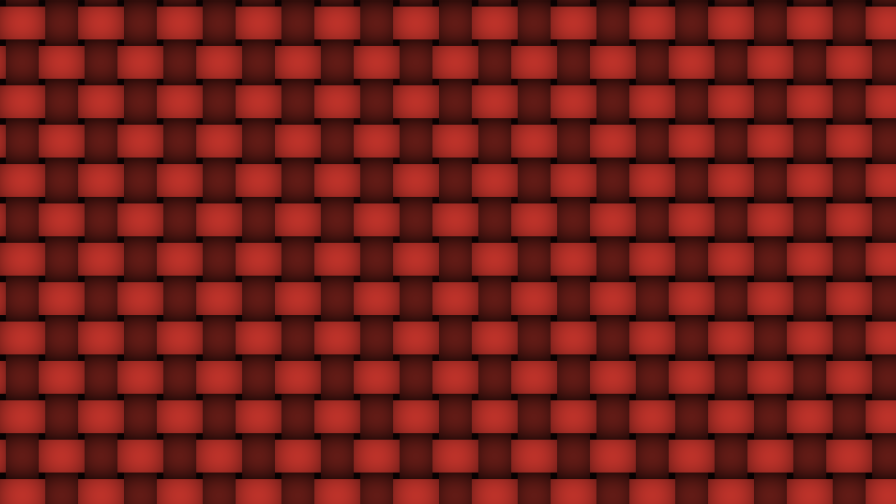
A Shadertoy shader for this pattern:

```glsl
const float ROWS = 12.8;                       // strands per canvas height
const vec2  OFFSET = vec2(-0.066, 0.284);      // weave shift, in cells
const float HALF_WIDTH = 0.417;                // half strand width, in cells
const vec3  WEFT_COLOR = vec3(0.738, 0.196, 0.163);
const vec3  WARP_COLOR = vec3(0.382, 0.105, 0.085);
const vec3  HOLE_COLOR = vec3(0.030, 0.008, 0.007);
const vec2  WEFT_FALLOFF = vec2(0.16, 0.27);   // darkening across, along
const vec2  WARP_FALLOFF = vec2(0.25, 0.55);

// Rounded shading: brightest at the crest, darker at sides and ends
float strandShade(float across, float along, vec2 falloff) {
    float side = across / HALF_WIDTH;
    float end = along / (1.0 - HALF_WIDTH);
    return (1.0 - falloff.x * side * side) * (1.0 - falloff.y * min(end * end, 1.0));
}

float strandCover(float across, float pixel) {
    return clamp((HALF_WIDTH - across) / pixel + 0.5, 0.0, 1.0);
}

void mainImage(out vec4 fragColor, in vec2 fragCoord) {
    float pixel = ROWS / iResolution.y;
    vec2 grid = fragCoord * pixel + OFFSET;
    vec2 cell = floor(grid);
    vec2 d = abs(grid - cell - 0.5);

    // Plain weave: the upper strand alternates like a checkerboard
    bool weftOver = mod(cell.x + cell.y, 2.0) < 0.5;

    // Distance along each strand from its nearest crest
    float weftAlong = weftOver ? d.x : 1.0 - d.x;
    float warpAlong = weftOver ? 1.0 - d.y : d.y;

    vec3 weft = WEFT_COLOR * strandShade(d.y, weftAlong, WEFT_FALLOFF);
    vec3 warp = WARP_COLOR * strandShade(d.x, warpAlong, WARP_FALLOFF);
    float weftCover = strandCover(d.y, pixel);
    float warpCover = strandCover(d.x, pixel);

    // Layer the lower strand, then the upper one, over the hole
    vec3 color = HOLE_COLOR;
    if (weftOver) {
        color = mix(color, warp, warpCover);
        color = mix(color, weft, weftCover);
    } else {
        color = mix(color, weft, weftCover);
        color = mix(color, warp, warpCover);
    }
    fragColor = vec4(color, 1.0);
}
```
